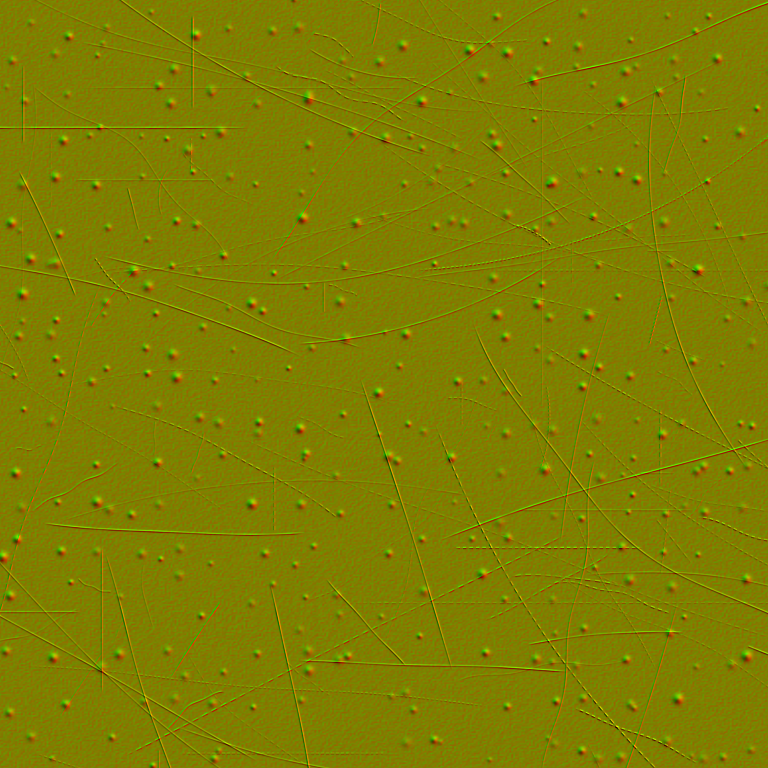
Give the GLSL for this texture map, as a WebGL 1 fragment shader.

```glsl
precision highp float;

uniform vec2 u_resolution;

const float PI = 3.14159265;
const vec2 FLAT_COLOUR = vec2(0.5, 0.498);    // red and green of a level surface
const vec2 GRAIN_SCALE = vec2(390.0, 470.0);  // grain cells across the canvas
const float GRAIN_STRENGTH = 0.115;
const int SCRATCH_COUNT = 150;
const float SCRATCH_WIDTH = 0.00115;
const float SCRATCH_STRENGTH = 1.0;
const float SNAPPED_SHARE = 0.14;             // scratches lying exactly along an axis
const float DASHED_SHARE = 0.55;
const float BUMP_STRENGTH = 0.85;
const float BUMP_DENSITY = 0.56;
const vec2 BUMP_RADIUS = vec2(0.0028, 0.0054);

vec4 hash4(vec2 p) {
  vec4 q = fract(p.xyxy * vec4(0.1031, 0.1030, 0.0973, 0.1099));
  q += dot(q, q.wzxy + 33.33);
  return fract((q.xxyz + q.yzzw) * q.zywx);
}

float valueNoise(vec2 p) {
  vec2 cell = floor(p);
  vec2 f = fract(p);
  f = f * f * (3.0 - 2.0 * f);
  float low = mix(hash4(cell).x, hash4(cell + vec2(1.0, 0.0)).x, f.x);
  float high = mix(hash4(cell + vec2(0.0, 1.0)).x, hash4(cell + vec2(1.0)).x, f.x);
  return mix(low, high, f.y);
}

// Fine roughness, embossed along the falling diagonal
vec2 grainSlope(vec2 p) {
  vec2 q = p * GRAIN_SCALE;
  float relief = valueNoise(q) - valueNoise(q + vec2(0.8, -0.8));
  float skew = valueNoise(q * 0.9 + 17.0) - 0.5;
  return GRAIN_STRENGTH * (relief * vec2(1.0, -1.0) + 0.2 * skew);
}

// Outward slope of round bumps, at most one per grid cell
vec2 bumpSlope(vec2 p, float cells, float seed) {
  vec2 q = p * cells;
  vec4 h = hash4(floor(q) + seed);
  vec4 k = hash4(floor(q) + seed + 71.0);
  vec2 centre = mix(vec2(0.22), vec2(0.78), h.xy);
  float radius = mix(BUMP_RADIUS.x, BUMP_RADIUS.y, h.z);
  vec2 d = (fract(q) - centre) / (cells * radius);
  float height = step(h.w, BUMP_DENSITY) * mix(0.3, 1.0, k.x);
  return BUMP_STRENGTH * height * d * exp(-dot(d, d));
}

// Slope across one thin, bent ridge
vec2 scratchSlope(vec2 p, float index, float width) {
  vec4 a = hash4(vec2(index, 3.7));
  vec4 b = hash4(vec2(index, 47.3));
  vec4 c = hash4(vec2(index, 91.9));

  // Directions gather around a slightly falling line
  float snapped = step(c.x, SNAPPED_SHARE);
  float angle = PI * a.z;
  float snappedAngle = floor(angle / (0.5 * PI) + 0.5) * 0.5 * PI;
  angle -= 0.2 * sin(2.0 * (angle + 0.4));
  angle = mix(angle, snappedAngle, snapped);
  vec2 along = vec2(cos(angle), sin(angle));
  vec2 across = vec2(-along.y, along.x);
  float halfLength = mix(0.02, 0.38, a.w * a.w);

  // Position in the frame of the scratch
  vec2 offset = p - mix(vec2(-0.05), vec2(1.05), a.xy);
  float t = dot(offset, along) / halfLength;
  if (abs(t) > 1.0) return vec2(0.0);

  // Parabolic sag plus a wobble, with its derivative
  float freedom = 1.0 - snapped;
  float bend = 2.0 * b.x - 1.0;
  float sag = freedom * bend * abs(bend) * 0.24;
  float wobble = freedom * b.y * b.y * mix(0.08, 0.02, a.w);
  float rate = mix(3.0, 8.0, b.z);
  float phase = rate * t + 2.0 * PI * b.w;
  float curve = halfLength * (sag * t * t + wobble * sin(phase));
  float tilt = 2.0 * sag * t + wobble * rate * cos(phase);
  float stretch = inversesqrt(1.0 + tilt * tilt);
  float d = (dot(offset, across) - curve) * stretch / width;
  if (abs(d) > 4.0) return vec2(0.0);

  // Uneven pressure, dashes and faded ends
  float pressure = mix(0.2, 1.0, c.y * c.y);
  pressure *= mix(0.5, 1.2, valueNoise(vec2(t * halfLength * 40.0, index)));
  float period = mix(0.005, 0.014, c.w);
  float dash = smoothstep(-0.5, 0.3, sin(2.0 * PI * t * halfLength / period));
  pressure *= mix(1.0, mix(0.25, 1.0, dash), step(c.z, DASHED_SHARE));
  pressure *= 1.0 - smoothstep(0.88, 1.0, abs(t));

  vec2 normal = (across - tilt * along) * stretch;
  return SCRATCH_STRENGTH * pressure * normal * d * exp(-d * d);
}

void main() {
  vec2 p = gl_FragCoord.xy / u_resolution;
  float width = max(SCRATCH_WIDTH, 0.58 / u_resolution.y);

  vec2 slope = grainSlope(p);
  slope += bumpSlope(p, 19.0, 5.0);
  slope += bumpSlope(p + 0.013, 16.0, 137.0);
  for (int i = 0; i < SCRATCH_COUNT; i++) {
    slope += scratchSlope(p, float(i) + 1.0, width);
  }

  gl_FragColor = vec4(clamp(FLAT_COLOUR + slope, 0.0, 1.0), 0.0, 1.0);
}
```
